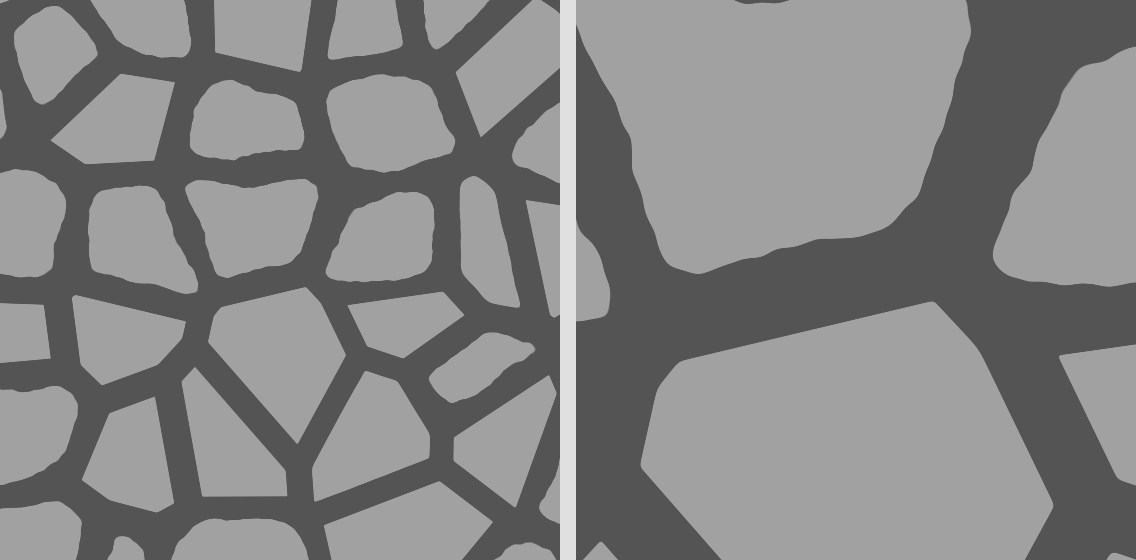
Left, the full canvas; right, a detail of the centre.
A WebGL 2 fragment shader for this pattern:

```glsl
#version 300 es
precision highp float;

uniform vec2 u_resolution;
out vec4 fragColor;

const vec3 STONE_COLOR = vec3(0.631);
const vec3 MORTAR_COLOR = vec3(0.329);
const float STONES_ACROSS = 4.8;
const float JITTER = 0.86;          // 0 = square grid, 1 = fully scattered
const float GAP = 0.11;             // half width of the mortar, in stones
const float GAP_VARIATION = 0.03;
const float SHARP_CORNER = 0.004;
const float ROUND_CORNER = 0.055;
const float WOBBLE = 0.10;          // slow bending of worn edges
const float WOBBLE_SCALE = 2.3;
const float CHIP = 0.018;           // small nicks in worn edges
const float CHIP_SCALE = 11.0;
const vec2 ORIGIN = vec2(17.3, 42.6);

// Integer hash giving two values in [0, 1)
vec2 hash2(vec2 cell) {
    uvec2 v = uvec2(ivec2(cell)) * 1664525u + 1013904223u;
    v.x += v.y * 1664525u;
    v.y += v.x * 1664525u;
    v ^= v >> 16u;
    v.x += v.y * 1664525u;
    v.y += v.x * 1664525u;
    v ^= v >> 16u;
    return vec2(v >> 8u) / 16777216.0;
}

float cornerSlope(vec2 corner, vec2 offset) {
    float angle = 6.28319 * hash2(corner).x;
    return dot(vec2(cos(angle), sin(angle)), offset);
}

float gradientNoise(vec2 p) {
    vec2 i = floor(p), f = fract(p);
    vec2 u = f * f * f * (f * (f * 6.0 - 15.0) + 10.0);
    vec2 e = vec2(0.0, 1.0);
    float low = mix(cornerSlope(i, f), cornerSlope(i + e.yx, f - e.yx), u.x);
    float high = mix(cornerSlope(i + e.xy, f - e.xy), cornerSlope(i + e.yy, f - e.yy), u.x);
    return mix(low, high, u.y);
}

vec2 stoneCenter(vec2 cell) {
    return cell + 0.5 + JITTER * (hash2(cell) - 0.5);
}

vec2 nearestStone(vec2 p) {
    vec2 base = floor(p), nearest = base;
    float best = 1e9;
    for (int y = -2; y <= 2; y++) {
        for (int x = -2; x <= 2; x++) {
            vec2 cell = base + vec2(x, y);
            vec2 toCenter = stoneCenter(cell) - p;
            float d = dot(toCenter, toCenter);
            if (d < best) {
                best = d;
                nearest = cell;
            }
        }
    }
    return nearest;
}

// Distance to the cell border, with corners rounded by a smooth minimum
float borderDistance(vec2 p, vec2 stone, float rounding) {
    vec2 center = stoneCenter(stone);
    float sum = 0.0;
    for (int y = -2; y <= 2; y++) {
        for (int x = -2; x <= 2; x++) {
            if (x == 0 && y == 0) continue;
            vec2 other = stoneCenter(stone + vec2(x, y));
            float d = dot(0.5 * (center + other) - p, normalize(other - center));
            sum += exp(-d / rounding);
        }
    }
    return -rounding * log(max(sum, 1e-30));
}

void main() {
    float canvas = min(u_resolution.x, u_resolution.y);
    vec2 p = gl_FragCoord.xy / canvas * STONES_ACROSS + ORIGIN;
    float pixel = STONES_ACROSS / canvas;

    // Some stones are cut straight, others are worn and rounded
    vec2 stone = nearestStone(p);
    vec2 traits = hash2(stone + 131.0);
    float wear = smoothstep(0.4, 0.65, traits.x);
    float rounding = mix(SHARP_CORNER, ROUND_CORNER, wear);

    float inset = borderDistance(p, stone, rounding);
    inset -= GAP + GAP_VARIATION * (traits.y - 0.5);
    inset += wear * WOBBLE * gradientNoise(p * WOBBLE_SCALE + 7.0 * traits);
    inset += wear * CHIP * gradientNoise(p * CHIP_SCALE);

    float stoneMask = smoothstep(-0.5 * pixel, 0.5 * pixel, inset);
    fragColor = vec4(mix(MORTAR_COLOR, STONE_COLOR, stoneMask), 1.0);
}
```
